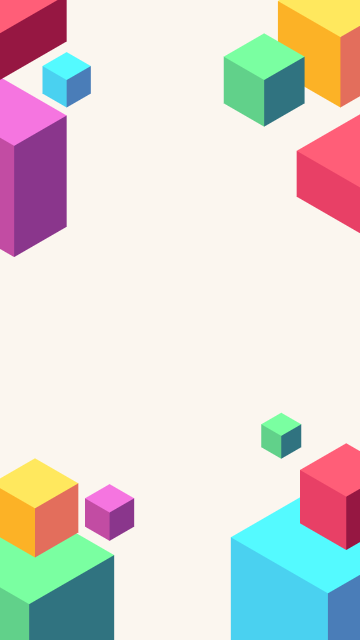
Write a WebGL 2 fragment shader that draws this background.

```glsl
#version 300 es
precision highp float;
// Isometric blocks gathered at the corners of a plain cream canvas.
// Each block is a hexagonal silhouette made of edge distances, split into
// three flat faces around its near top corner; blocks are painted back to front.
uniform vec2 u_resolution;
out vec4 outColor;

const float SLOPE = 0.57735; // isometric rise per unit across

struct Paint { vec3 top, left, right; };

// Coverage of a half plane: 1 where d is negative, softened over one pixel
float cover(float d, float pixel) {
    return clamp(0.5 - d / pixel, 0.0, 1.0);
}

// corner: near top corner; size: left width, right width, height
void block(inout vec3 color, vec2 p, vec2 corner, vec3 size, Paint paint, float pixel) {
    vec2 q = p - corner;
    vec2 back = vec2(size.y - size.x, (size.x + size.y) * SLOPE);

    // Silhouette: vertical sides, lower edges and far top edges
    float sides = max(-size.x - q.x, q.x - size.y);
    float lower = abs(q.x) * SLOPE - q.y - size.z;
    float upper = abs(q.x - back.x) * SLOPE + q.y - back.y;
    float outline = max(sides, max(lower, upper) * 0.866);

    // Faces
    vec3 face = mix(paint.right, paint.left, cover(q.x, pixel));
    float ridge = (abs(q.x) * SLOPE - q.y) * 0.866;
    face = mix(face, paint.top, cover(ridge, pixel));
    color = mix(color, face, cover(outline, pixel));
}

void main() {
    // Design grid of 432 by 768 units stretched over the canvas
    vec2 p = gl_FragCoord.xy / u_resolution * vec2(432.0, 768.0);
    float px = 432.0 / u_resolution.x;

    Paint yellow = Paint(vec3(1.0, 0.91, 0.37), vec3(0.99, 0.70, 0.15), vec3(0.89, 0.43, 0.36));
    Paint green = Paint(vec3(0.48, 1.0, 0.63), vec3(0.38, 0.82, 0.54), vec3(0.19, 0.45, 0.50));
    Paint red = Paint(vec3(1.0, 0.37, 0.47), vec3(0.91, 0.25, 0.40), vec3(0.59, 0.09, 0.26));
    Paint blue = Paint(vec3(0.33, 0.98, 1.0), vec3(0.29, 0.82, 0.94), vec3(0.29, 0.49, 0.72));
    Paint purple = Paint(vec3(0.96, 0.46, 0.88), vec3(0.76, 0.30, 0.64), vec3(0.54, 0.21, 0.55));

    vec3 color = vec3(0.984, 0.965, 0.937);

    // Upper left
    block(color, p, vec2(17.0, 593.0), vec3(90.0, 63.0, 133.5), purple, px);
    block(color, p, vec2(-40.0, 705.0), vec3(120.0, 120.0, 56.0), red, px);
    block(color, p, vec2(80.0, 672.0), vec3(29.0, 29.0, 33.0), blue, px);

    // Upper right
    block(color, p, vec2(408.5, 723.5), vec3(75.0, 75.0, 84.5), yellow, px);
    block(color, p, vec2(317.0, 672.0), vec3(48.5, 48.5, 56.0), green, px);
    block(color, p, vec2(476.0, 517.7), vec3(120.0, 120.0, 55.0), red, px);

    // Lower left
    block(color, p, vec2(35.0, 43.0), vec3(102.0, 102.0, 200.0), green, px);
    block(color, p, vec2(42.0, 158.0), vec3(52.0, 52.0, 59.0), yellow, px);
    block(color, p, vec2(131.5, 153.0), vec3(29.5, 29.5, 34.0), purple, px);

    // Lower right
    block(color, p, vec2(393.5, 56.0), vec3(116.5, 116.5, 200.0), blue, px);
    block(color, p, vec2(415.5, 172.0), vec3(55.5, 55.5, 64.0), red, px);
    block(color, p, vec2(337.5, 245.0), vec3(24.0, 24.0, 27.5), green, px);

    outColor = vec4(color, 1.0);
}
```
